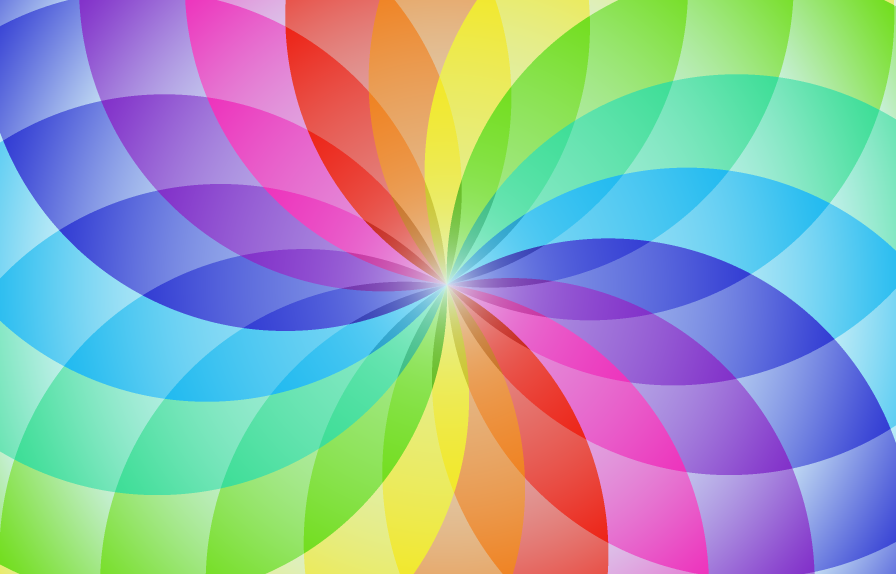
Give the GLSL for this background, as a Shadertoy shader.

```glsl
// A rainbow pinwheel of overlapping petals, cut out by circles through one hub.

const float PI = 3.14159265;
const float CIRCLES = 18.0;                 // circles around the hub
const float HUES = 9.0;                     // colours in half a turn
const float RADIUS = 0.5305;                // circle radius, in canvas heights
const float TWIST = 0.035;                  // rotation of the wheel, in radians
const vec2 HUB = vec2(-0.002, 0.004);       // hub offset from the canvas centre
const vec3 PALE = vec3(0.84, 0.95, 0.97);   // tint at the inner tip of a cell
const float PALE_NEAR = 0.42;               // pale strength at the hub
const float PALE_FAR = 0.86;                // pale strength at the rim
const float PALE_CURVE = 1.25;              // how fast the tint fades outward
const float SLIVER_SHADE = 0.84;            // darkening of the innermost slivers
const vec3 GLOW = vec3(0.88, 0.97, 0.98);   // light at the hub
const float GLOW_SIZE = 0.065;
const int SAMPLES = 3;                      // edge smoothing, per axis

const vec3 BAND[9] = vec3[9](
    vec3(0.95, 0.91, 0.16),   // yellow
    vec3(0.94, 0.51, 0.13),   // orange
    vec3(0.93, 0.14, 0.09),   // red
    vec3(0.93, 0.20, 0.74),   // pink
    vec3(0.51, 0.19, 0.79),   // purple
    vec3(0.20, 0.24, 0.83),   // blue
    vec3(0.13, 0.73, 0.94),   // cyan
    vec3(0.24, 0.87, 0.59),   // teal
    vec3(0.45, 0.87, 0.12));  // green

vec3 pinwheel(vec2 p) {
    float r = length(p);
    float angle = atan(p.y, p.x) - TWIST;

    // A circle at angle c meets this radius at c + spread and c - spread.
    float spread = acos(min(r / (2.0 * RADIUS), 1.0));
    vec2 arcs = vec2(angle + spread, angle - spread) * CIRCLES / (2.0 * PI);
    vec2 cell = floor(arcs);
    vec2 local = arcs - cell;

    // One family of arcs sets the hue; both shape the fade within a cell.
    vec3 hue = BAND[int(mod(cell.y + 0.5, HUES))];
    float outward = 0.5 * (1.0 - local.x + local.y);
    float strength = mix(PALE_NEAR, PALE_FAR, smoothstep(0.1, 0.75, r));
    vec3 color = mix(hue, PALE, strength * pow(1.0 - outward, PALE_CURVE));

    // Dark slivers where petals overlap beside the hub
    float sliver = step(HUES - 0.5, cell.x - cell.y);
    color *= mix(1.0, SLIVER_SHADE, sliver);

    // Soft light at the hub
    return mix(color, GLOW, 0.9 * exp(-r / GLOW_SIZE));
}

void mainImage(out vec4 fragColor, in vec2 fragCoord) {
    vec3 sum = vec3(0.0);
    for (int y = 0; y < SAMPLES; y++) {
        for (int x = 0; x < SAMPLES; x++) {
            vec2 jitter = (vec2(x, y) + 0.5) / float(SAMPLES) - 0.5;
            vec2 p = (fragCoord + jitter - 0.5 * iResolution.xy) / iResolution.y;
            sum += pinwheel(p - HUB);
        }
    }
    fragColor = vec4(sum / float(SAMPLES * SAMPLES), 1.0);
}
```
